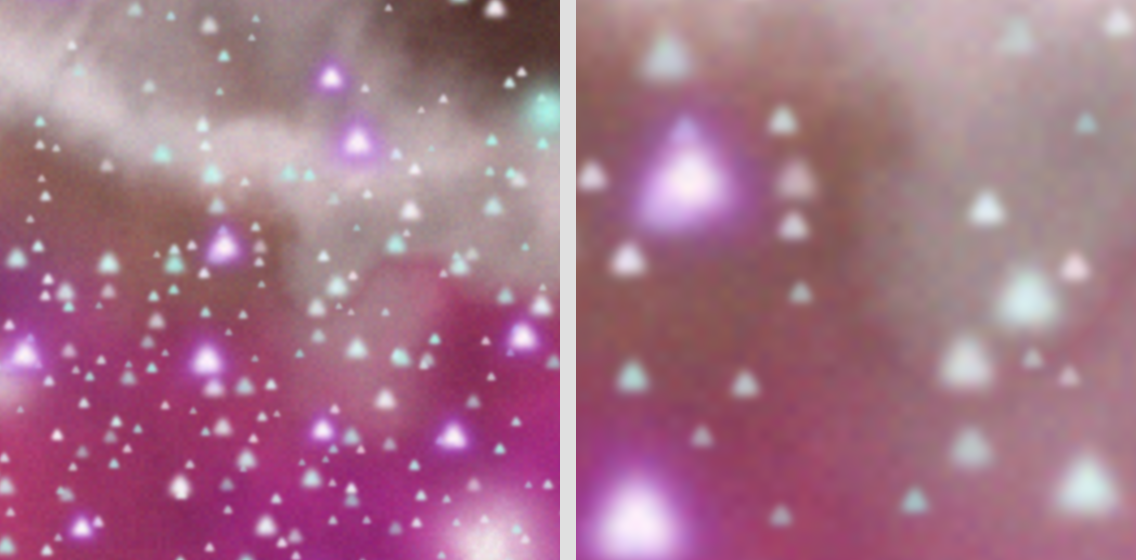
Left, the full canvas; right, a detail of the centre.
Reproduce this texture procedurally as a WebGL 1 fragment shader.

```glsl
precision highp float;
uniform vec2 u_resolution;

#define GREY_DUST vec3(0.66, 0.57, 0.58)
#define PALE_DUST vec3(0.87, 0.82, 0.84)
#define BROWN_DUST vec3(0.55, 0.37, 0.35)
#define DARK_DUST vec3(0.31, 0.19, 0.17)
#define CRIMSON_GAS vec3(0.62, 0.21, 0.39)
#define MAGENTA_GAS vec3(0.64, 0.16, 0.52)
#define VIOLET_GAS vec3(0.56, 0.26, 0.56)
#define HALO_VIOLET vec3(0.68, 0.29, 0.88)
#define STAR_CYAN vec3(0.68, 0.94, 0.90)
#define STAR_WHITE vec3(0.98, 0.94, 0.97)
#define WARP 0.13
#define GRAIN 0.045

float hash(vec2 p) {
  vec3 q = fract(p.xyx * vec3(0.1031, 0.1030, 0.0973));
  q += dot(q, q.yzx + 33.33);
  return fract((q.x + q.y) * q.z);
}

float noise(vec2 p) {
  vec2 cell = floor(p), f = fract(p);
  f = f * f * (3.0 - 2.0 * f);
  float low = mix(hash(cell), hash(cell + vec2(1.0, 0.0)), f.x);
  float high = mix(hash(cell + vec2(0.0, 1.0)), hash(cell + 1.0), f.x);
  return mix(low, high, f.y);
}

float fbm(vec2 p) {
  float sum = 0.0, gain = 0.5;
  for (int i = 0; i < 5; i++) {
    sum += gain * noise(p);
    p = mat2(1.6, 1.2, -1.2, 1.6) * p + 7.3;
    gain *= 0.5;
  }
  return sum;
}

// Soft round falloff around a centre
float glow(vec2 p, vec2 center, float radius) {
  vec2 d = (p - center) / radius;
  return exp(-dot(d, d));
}

vec3 nebula(vec2 uv) {
  vec2 drift = vec2(fbm(uv * 4.0 + 3.0), fbm(uv * 4.0 + 41.0)) - 0.48;
  vec2 p = uv + WARP * 2.0 * drift;
  float clumps = fbm(uv * 6.0 + 17.0) - 0.48;

  // Glowing gas in the lower part
  vec3 gas = mix(CRIMSON_GAS, MAGENTA_GAS, smoothstep(0.25, 0.75, p.x) * smoothstep(0.42, 0.1, p.y));
  gas = mix(gas, VIOLET_GAS, 0.85 * glow(p, vec2(0.04, 0.53), 0.2));
  gas = mix(gas, MAGENTA_GAS * 0.87, 0.7 * glow(p, vec2(0.43, 0.1), 0.17));
  gas = mix(gas, CRIMSON_GAS * 0.82, 0.6 * glow(p, vec2(0.85, 0.36), 0.14));
  gas = mix(gas, BROWN_DUST, smoothstep(0.38, 0.68, p.y + 0.12 * glow(p, vec2(0.4, 0.55), 0.2)));

  // Dust cloud with a lobe hanging down to the right
  float edge = mix(0.73, 0.45, smoothstep(0.42, 0.6, p.x));
  float dust = smoothstep(edge - 0.08, edge + 0.08, p.y);
  dust = max(dust, 0.75 * glow(p, vec2(0.62, 0.4), 0.11));
  vec3 color = mix(gas, GREY_DUST, dust);
  color = mix(color, BROWN_DUST, 0.65 * glow(p, vec2(0.44, 0.87), 0.08));
  color = mix(color, BROWN_DUST, 0.6 * glow(p, vec2(0.83, 0.7), 0.07));

  // Pale sloping band and dark upper corner
  float ridge = (p.y - 0.87 + 0.21 * p.x) / 0.085;
  color = mix(color, PALE_DUST, exp(-ridge * ridge) * mix(0.95, 0.5, uv.x));
  color = mix(color, DARK_DUST, 0.95 * smoothstep(0.3, 0.1, length(p - vec2(0.94, 1.01))));

  // Clumps and diagonal filaments
  vec2 along = mat2(0.8, 0.6, -0.6, 0.8) * uv;
  float filament = noise(along * vec2(26.0, 5.0) + drift * 4.0) - 0.5;
  return color * (1.0 + 0.38 * clumps) + 0.07 * dust * filament;
}

// One jittered layer of slightly three-cornered stars
vec3 addStars(vec3 color, vec2 uv, float grid, float density, float size, float halo) {
  vec2 home = floor(uv * grid);
  for (int y = -1; y <= 1; y++) {
    for (int x = -1; x <= 1; x++) {
      vec2 cell = home + vec2(float(x), float(y));
      vec2 seed = cell + grid * 3.7 + 20.0;
      vec2 center = (cell + 0.1 + 0.8 * vec2(hash(seed), hash(seed + 71.0))) / grid;
      float chance = density * mix(1.0, 0.45, smoothstep(0.45, 0.75, center.y));
      float lit = step(hash(seed + 133.0), chance);
      float variety = hash(seed + 211.0);
      float radius = size * mix(0.7, 1.2, variety);
      vec2 d = (uv - center) / radius;
      float r = length(d) + 0.001;
      float corner = (3.0 * d.x * d.x * d.y - d.y * d.y * d.y) / (r * r * r);
      r *= 1.0 + 0.1 * corner;
      vec3 tint = mix(STAR_CYAN, STAR_WHITE, max(halo, hash(seed + 307.0)));
      color = mix(color, HALO_VIOLET, lit * halo * 0.8 * exp(-r * r * 0.3));
      color = mix(color, tint, lit * mix(0.5, 1.0, max(halo, variety)) * exp(-pow(r, 2.6)));
    }
  }
  return color;
}

void main() {
  vec2 uv = gl_FragCoord.xy / u_resolution;
  vec3 color = nebula(uv);

  // Bright cluster glows
  float ragged = 0.75 + 0.5 * fbm(uv * 22.0);
  color = mix(color, PALE_DUST + 0.06, min(1.0, ragged * glow(uv, vec2(0.88, 0.02), 0.095)));
  color = mix(color, PALE_DUST, 0.8 * glow(uv, vec2(0.0, 0.32), 0.06));
  color = mix(color, STAR_CYAN, 0.75 * glow(uv, vec2(0.98, 0.8), 0.055));
  color = mix(color, STAR_CYAN, glow(uv, vec2(0.98, 0.8), 0.027));

  // Stars from faint to bright
  color = addStars(color, uv, 21.0, 0.35, 0.0085, 0.0);
  color = addStars(color, uv, 12.0, 0.42, 0.015, 0.0);
  color = addStars(color, uv, 6.0, 0.42, 0.021, 1.0);

  // Soft mottled grain
  vec3 grain = vec3(noise(uv * 130.0), noise(uv * 130.0 + 57.0), noise(uv * 130.0 + 119.0));
  gl_FragColor = vec4(clamp(color + GRAIN * (grain - 0.5), 0.0, 1.0), 1.0);
}
```
